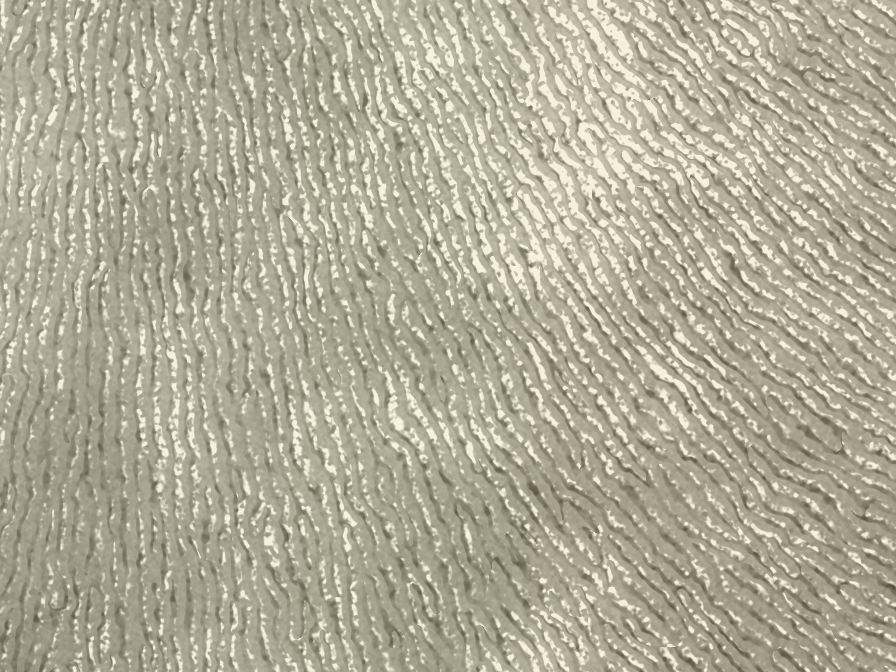
A WebGL 2 fragment shader for this texture:

```glsl
#version 300 es
precision highp float;
// Embossed metallic sheet: short wavy ridges fan from upright to diagonal.
// Overlapping oriented waves give a ridge phase with natural forks and ends;
// the phase places broken grooves and gritty glints over an olive-grey base.

uniform vec2 u_resolution;
out vec4 fragColor;

const float TAU = 6.2831853;
const float RIDGE_SPACING = 0.0225;  // fraction of canvas height
const float CELL = 0.038;            // spacing of the wave kernels
const float FAN_START = -0.16;       // ridge normal angle at the left edge
const float FAN_RATE = 0.87;         // turn of the normal per unit of x

float hash(vec2 p) {
    vec3 q = fract(p.xyx * vec3(0.1031, 0.1030, 0.0973));
    q += dot(q, q.yzx + 33.33);
    return fract((q.x + q.y) * q.z);
}

float valueNoise(vec2 p) {
    vec2 i = floor(p), f = fract(p);
    f = f * f * (3.0 - 2.0 * f);
    float low = mix(hash(i), hash(i + vec2(1, 0)), f.x);
    float high = mix(hash(i + vec2(0, 1)), hash(i + vec2(1, 1)), f.x);
    return mix(low, high, f.y);
}

vec2 noisePair(vec2 p) {
    return vec2(valueNoise(p), valueNoise(p + 71.7)) - 0.5;
}

vec2 rotate(vec2 p, float a) {
    return vec2(dot(p, vec2(cos(a), sin(a))), dot(p, vec2(-sin(a), cos(a))));
}

float fanAngle(float x) {
    return FAN_START + FAN_RATE * x;
}

// Smooth potential whose level lines roughly follow the fan.
float fanPotential(vec2 p) {
    return sin(fanAngle(p.x)) * (p.y - 0.5 + 1.0 / FAN_RATE);
}

// Phase of the sum of nearby oriented wave packets.
float ridgePhase(vec2 p) {
    vec2 home = floor(p / CELL), wave = vec2(0.0);
    for (int j = -2; j <= 2; j++) {
        for (int i = -2; i <= 2; i++) {
            vec2 id = home + vec2(i, j);
            vec2 centre = (id + 0.5 + 0.8 * noisePair(id * 3.0 + 200.0)) * CELL;
            float angle = fanAngle(centre.x) + 0.34 * (hash(id + 817.0) - 0.5);
            vec2 d = rotate(p - centre, angle);
            vec2 r = d / CELL;
            float weight = exp(-1.7 * r.x * r.x - 0.9 * r.y * r.y);
            float jitter = 3.2 * (hash(id + 431.0) - 0.5);
            float phase = TAU / RIDGE_SPACING * (fanPotential(centre) + d.x) + jitter;
            wave += weight * vec2(cos(phase), sin(phase));
        }
    }
    return atan(wave.y, wave.x);
}

// Light reflected most strongly in a broad area at the upper right.
float glareAt(vec2 p) {
    vec2 d = (p - vec2(0.92, 0.82)) / vec2(0.42, 0.34);
    return exp(-dot(d, d));
}

void main() {
    vec2 p = gl_FragCoord.xy / u_resolution.y;

    // Wavy ridge lines with rough edges
    vec2 warped = p + 0.013 * noisePair(p * 19.0) + 0.007 * noisePair(p * 80.0);
    float phase = ridgePhase(warped);

    // Patches stretched along the ridges, and wide clusters of light
    vec2 local = rotate(p, fanAngle(p.x));
    float patches = valueNoise(local * vec2(36.0, 17.0) + 40.0) - 0.5;
    float clusters = valueNoise(p * 8.0 + 7.0) - 0.5;
    float glare = glareAt(p);

    // Fine grit on two turned lattices, so that no grid shows
    float grit = 0.62 * valueNoise(rotate(p, 0.6) * 190.0 + 300.0)
               + 0.38 * valueNoise(rotate(p, 1.1) * 230.0 + 500.0);
    float dust = valueNoise(rotate(p, 0.9) * 135.0 + 400.0);

    // Bright flank with glints, broken groove beside it
    float light = 0.5 * patches + 0.35 * clusters + 0.3 * glare;
    float flank = smoothstep(0.0, 1.0, cos(phase) + 1.6 * light - 0.1);
    float glint = smoothstep(0.36, 0.78, grit + 0.35 * light);
    float wear = smoothstep(0.2, 0.75, valueNoise(p * 48.0 + 60.0));
    float groove = smoothstep(0.2, 1.0, cos(phase + 1.7)) * (0.3 + 0.7 * wear);
    float pits = smoothstep(0.55, 0.85, dust) * (0.45 + 0.55 * flank);

    // Tone of the lit surface
    float region = 0.6 * valueNoise(p * 2.6 + 12.0) + 0.4 * valueNoise(p * 6.0 + 31.0) - 0.5;
    float tone = 0.682 + 0.13 * region + 0.05 * (p.y - 0.5) + 0.03 * glare + 0.05 * clusters;
    tone += 0.09 * (grit - 0.5) + 0.05 * (dust - 0.5);
    tone -= groove * (0.06 + 0.16 * dust + 0.05 * smoothstep(0.4, 1.1, p.x));
    tone -= 0.11 * pits;
    tone += flank * (0.01 + (0.32 + 0.06 * glare) * glint);
    tone = clamp(tone, 0.3, 0.97);

    // Olive-grey to cream, cooler toward the left
    float cool = 1.0 - smoothstep(0.0, 0.9, p.x);
    vec3 colour = vec3(tone) - vec3(0.0, 0.023, 0.108);
    colour += cool * vec3(-0.012, 0.0, 0.014);
    fragColor = vec4(colour, 1.0);
}
```
